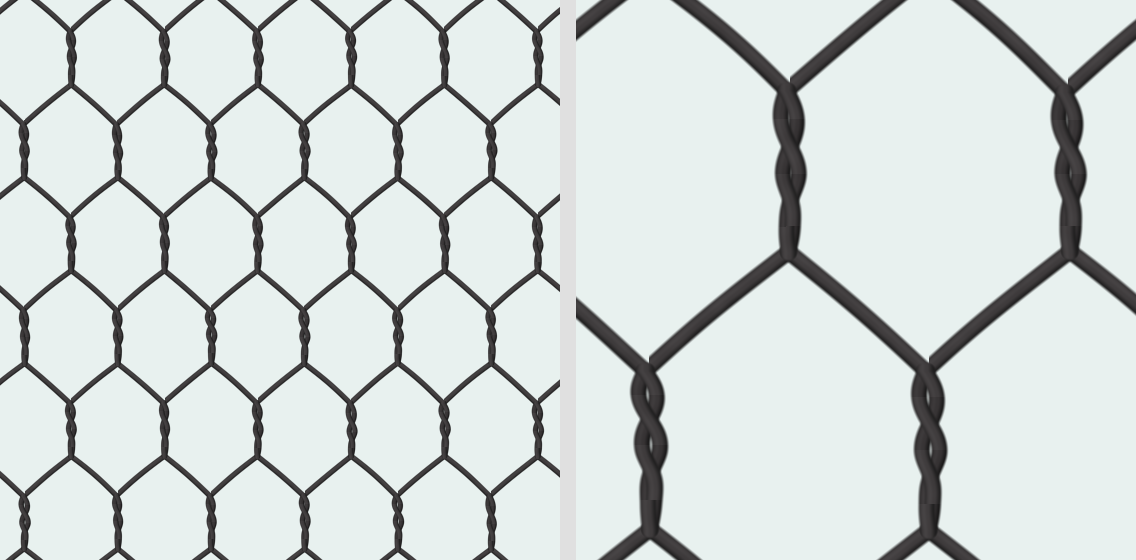
Left, the full canvas; right, a detail of the centre.
Write a Shadertoy shader that draws this pattern.

```glsl
// Hexagonal chicken wire: dark round wires joined by vertical twists on a pale ground.

const float PI = 3.14159265;
const float COLUMNS = 6.0;               // meshes across the canvas
const float ROW_PITCH = 0.995;           // all lengths below are in mesh widths
const float TWIST_HALF = 0.284;
const float WIRE_RADIUS = 0.0285;
const vec2 FIRST_TWIST = vec2(0.262, 0.402);
const vec3 GROUND = vec3(0.910, 0.945, 0.938);
const vec3 WIRE_BODY = vec3(0.245, 0.232, 0.236);
const vec3 WIRE_EDGE = vec3(0.125, 0.122, 0.123);

vec2 hash2(vec2 p) {
    vec3 h = fract(p.xyx * vec3(0.1031, 0.1030, 0.0973));
    h += dot(h, h.yzx + 33.33);
    return fract((h.xx + h.yz) * h.zy);
}

float cornerSlope(vec2 corner, vec2 offset) {
    return dot(hash2(corner) * 2.0 - 1.0, offset);
}

float gradientNoise(vec2 p) {
    vec2 i = floor(p), f = p - i;
    vec2 u = f * f * f * (f * (f * 6.0 - 15.0) + 10.0);
    vec2 e = vec2(1.0, 0.0);
    float low = mix(cornerSlope(i, f), cornerSlope(i + e.xy, f - e.xy), u.x);
    float high = mix(cornerSlope(i + e.yx, f - e.yx), cornerSlope(i + e.xx, f - e.xx), u.x);
    return mix(low, high, u.y);
}

// Round shading; side runs from -1 (shadow edge) to 1 (lit edge).
vec3 wireColor(float side, float tone) {
    float body = 1.0 - smoothstep(0.35, 1.15, abs(side - 0.2));
    float glint = exp(-14.0 * (side - 0.35) * (side - 0.35));
    return mix(WIRE_EDGE, WIRE_BODY, body) + 0.025 * glint + tone;
}

vec3 paintWire(vec3 under, float dist, float side, float tone, float blur) {
    float cover = 1.0 - smoothstep(-blur, blur, dist);
    return mix(under, wireColor(side, tone), cover);
}

// Diagonal wire from a to b, bowed slightly upward.
vec3 paintDiagonal(vec3 under, vec2 p, vec2 a, vec2 b, float bow, float tone, float blur) {
    vec2 run = b - a;
    vec2 up = normalize(vec2(-run.y, run.x)) * sign(run.x);
    float t = clamp(dot(p - a, run) / dot(run, run), 0.0, 1.0);
    vec2 gap = p - a - run * t - up * bow * sin(PI * t);
    return paintWire(under, length(gap) - WIRE_RADIUS, dot(gap, up) / WIRE_RADIUS, tone, blur);
}

// Sideways drift of a twist's axis; t runs from its top to its bottom.
float twistAxis(float t) {
    return 0.012 * sin(PI * t) - 0.012 * (1.0 - t);
}

// One strand of the twist; hand is -1 or 1.
vec3 paintStrand(vec3 under, vec2 p, float hand, float swell, float phase, float tone, float blur) {
    float t = clamp(0.5 - 0.5 * p.y / TWIST_HALF, 0.0, 1.0);
    float turn = 3.0 * PI * t + phase * sin(PI * t);
    float reach = mix(swell, 0.011, smoothstep(0.5, 0.85, t));
    float slope = reach * cos(turn) * 1.5 * PI / TWIST_HALF;
    float across = (p.x - twistAxis(t) - hand * reach * sin(turn)) * inversesqrt(1.0 + slope * slope);
    float beyond = max(abs(p.y) - TWIST_HALF, 0.0);
    float dist = length(vec2(across, beyond)) - WIRE_RADIUS;
    return paintWire(under, dist, -across / WIRE_RADIUS, tone, blur);
}

vec3 paintTwist(vec3 under, vec2 p, vec2 chance, float tone, float blur) {
    float swell = mix(0.025, 0.032, chance.x);
    float phase = 0.7 * (chance.y - 0.5);
    float t = clamp(0.5 - 0.5 * p.y / TWIST_HALF, 0.0, 1.0);
    float front = cos(3.0 * PI * t + phase * sin(PI * t)) < 0.0 ? -1.0 : 1.0;
    vec3 color = paintStrand(under, p, -front, swell, phase, tone - 0.03, blur);
    return paintStrand(color, p, front, swell, phase, tone, blur);
}

void mainImage(out vec4 fragColor, in vec2 fragCoord) {
    float scale = COLUMNS / iResolution.y;
    float blur = max(scale * 0.75, 0.007);
    vec2 p = fragCoord * scale - FIRST_TWIST;

    // Hand-bent wobble and faint tonal wear
    float tone = 0.025 * gradientNoise(p * 14.0);
    p += 0.012 * vec2(gradientNoise(p * 1.4), gradientNoise(p * 1.4 + 17.0));

    // Rows from top to bottom, so each twist covers the wires entering it
    vec3 color = GROUND;
    float nearestRow = floor(p.y / ROW_PITCH + 0.5);
    for (int k = 1; k >= -1; k--) {
        float row = nearestRow + float(k);
        float x = p.x - 0.5 * mod(row, 2.0);
        float column = floor(x + 0.5);
        vec2 local = vec2(x - column, p.y - row * ROW_PITCH);
        vec2 chance = hash2(vec2(column, row) + 40.0);

        vec2 joint = vec2(twistAxis(1.0), -TWIST_HALF);
        for (float hand = -1.0; hand <= 1.0; hand += 2.0) {
            vec2 nextJoint = vec2(0.5 * hand + twistAxis(0.0), TWIST_HALF - ROW_PITCH);
            float bow = 0.010 + 0.008 * (chance.x - 0.5) * hand;
            color = paintDiagonal(color, local, joint, nextJoint, bow, tone, blur);
        }
        color = paintTwist(color, local, chance, tone, blur);
    }
    fragColor = vec4(color, 1.0);
}
```
